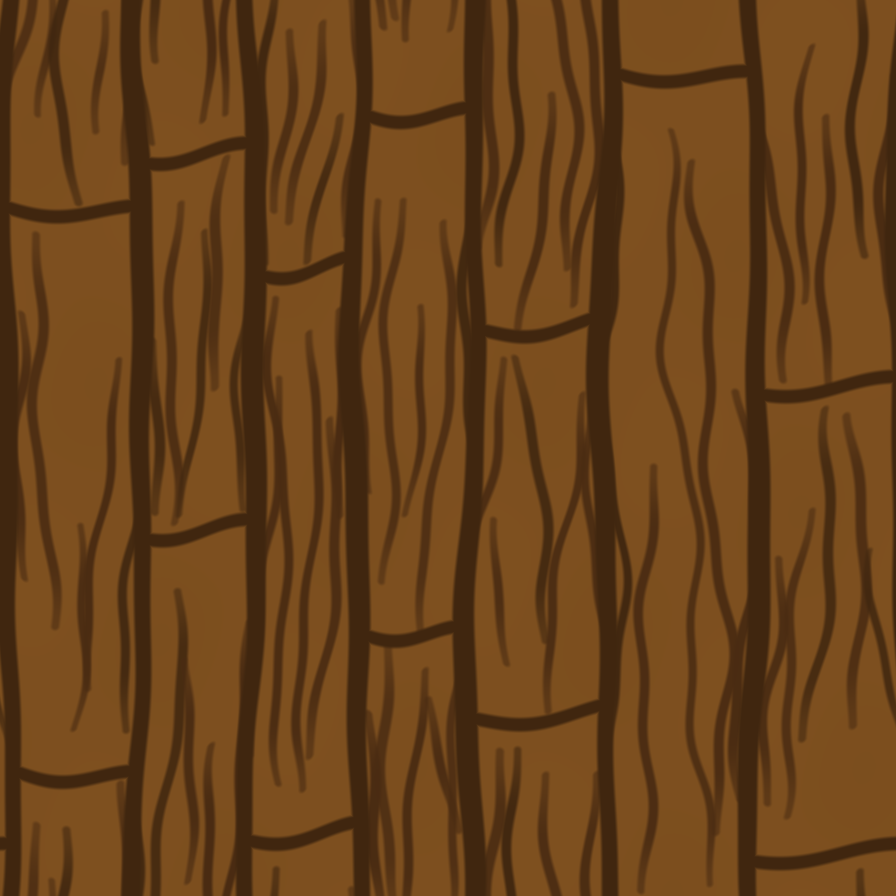
This texture is drawn by a WebGL 1 fragment shader. Its source:

```glsl
precision highp float;
// Cartoon wood: seven uneven upright boards parted by wavy dark seams,
// each cut crosswise at staggered heights and streaked with loose grain.
// Seams, cuts and strands are soft-edged distances; the tile wraps both ways.

uniform vec2 u_resolution;

#define BOARDS 7.0
#define STRANDS 5
#define SEAM_HALF 0.0108
#define CUT_HALF 0.0075
#define GRAIN_HALF 0.0053
#define EDGE_SOFT 0.0025
#define WOOD_COLOR vec3(0.49, 0.31, 0.12)
#define GRAIN_COLOR vec3(0.29, 0.17, 0.07)
#define SEAM_COLOR vec3(0.25, 0.15, 0.06)

const float TAU = 6.2831853;

float hash(vec2 p) {
    return fract(sin(dot(p, vec2(127.1, 311.7))) * 43758.545);
}

// Coverage of a stroke with a soft edge at least about a pixel wide
float stroke(float dist, float halfWidth) {
    float soft = max(EDGE_SOFT, 1.0 / u_resolution.y);
    return 1.0 - smoothstep(halfWidth - soft, halfWidth + soft, dist);
}

// Horizontal place of a seam: uneven spacing plus a slow periodic wobble
float seamX(float index, float y) {
    float id = mod(index, BOARDS);
    float phase = TAU * hash(vec2(id, 3.0));
    float spacing = index / BOARDS - 0.029 * (1.0 - cos(TAU * (index - 0.7) / BOARDS));
    float wobble = 0.0055 * sin(TAU * y + phase)
                 + 0.004 * sin(2.0 * TAU * y + 2.3 * phase)
                 + 0.0012 * sin(5.0 * TAU * y + 4.1 * phase);
    return 0.013 + spacing + wobble;
}

// Height of the upper cut of a board; odd boards sit higher
float upperCut(float id) {
    return 0.766 - 0.033 * id + mod(id, 2.0) * (0.04 + 0.055 * id);
}

// Drop from the upper to the lower cut; the widest board has one cut only
float cutGap(float id) {
    float gap = 0.55 - 0.13 * cos(TAU * (id - 1.0) / 2.8);
    return abs(id - 5.0) < 0.5 ? 0.0 : gap;
}

// Grain strand: x is the distance to its centre line, y its fade toward the ends
vec2 strand(float across, float width, float along, float span, vec2 seed) {
    float halfLength = span * mix(0.17, 0.44, hash(seed + 11.0));
    float center = mix(halfLength, span - halfLength, hash(seed + 23.0));
    float s = along - center;
    float phase = TAU * hash(seed + 37.0);

    float lane = (seed.y + 0.5 + 0.5 * (hash(seed + 41.0) - 0.5)) / float(STRANDS);
    float lean = 0.9 * (hash(seed + 53.0) - 0.5) * s / span;
    float wave = 0.055 * sin(17.0 * s + phase) + 0.02 * sin(43.0 * s + 2.0 * phase);

    float overrun = max(abs(s) - halfLength, 0.0);
    float dist = length(vec2((across - lane - lean - wave) * width, overrun));
    float fade = smoothstep(0.0, 0.07, halfLength - abs(s));
    return vec2(dist, fade);
}

void main() {
    vec2 uv = gl_FragCoord.xy / u_resolution;

    // Find the board under this point and the nearest seam
    float board = -1.0;
    float left = seamX(-1.0, uv.y);
    float right = seamX(0.0, uv.y);
    float seam = 0.0;
    for (int i = -1; i <= 7; i++) {
        float index = float(i);
        float x = seamX(index, uv.y);
        float swell = 1.0 + 0.18 * sin(TAU * (uv.y + hash(vec2(mod(index, BOARDS), 8.0))));
        seam = max(seam, stroke(abs(uv.x - x), SEAM_HALF * swell));
        if (uv.x > x) {
            board = index;
            left = x;
            right = seamX(index + 1.0, uv.y);
        }
    }
    float id = mod(board, BOARDS);
    float width = right - left;
    float across = (uv.x - left) / width;

    // Height above the bent upper cut, then the piece between two cuts
    float tilt = 0.024 * (hash(vec2(id, 5.0)) - 0.5) * (across - 0.5);
    float sag = 0.009 * sin(across * 4.6 + 1.2 * hash(vec2(id, 6.0)) - 0.6);
    float height = fract(uv.y - upperCut(id) + tilt + sag);
    float split = 1.0 - cutGap(id);
    float piece = step(split, height);
    float start = piece * split;
    float span = mix(split, 1.0 - split, piece);
    float cutDist = min(min(height, 1.0 - height), abs(height - split));

    // Wood with a faint smudge, then strands of varied tone and weight
    float smudge = sin(TAU * (uv.x + 2.0 * uv.y)) * sin(TAU * (3.0 * uv.x - uv.y));
    vec3 color = WOOD_COLOR * (1.0 + 0.012 * smudge);
    for (int k = 0; k < STRANDS; k++) {
        vec2 seed = vec2(id + BOARDS * piece, float(k));
        vec2 grain = strand(across, width, height - start, span, seed);
        float weight = GRAIN_HALF * mix(0.75, 1.0, grain.y) * mix(0.85, 1.15, hash(seed + 61.0));
        float opacity = mix(0.65, 1.0, grain.y) * mix(0.85, 1.0, hash(seed + 67.0));
        vec3 tone = mix(GRAIN_COLOR, SEAM_COLOR, step(0.8, hash(seed + 71.0)));
        color = mix(color, tone, opacity * stroke(grain.x, weight));
    }

    // Cuts and seams lie over the grain
    color = mix(color, SEAM_COLOR, max(seam, stroke(cutDist, CUT_HALF)));
    gl_FragColor = vec4(color, 1.0);
}
```
